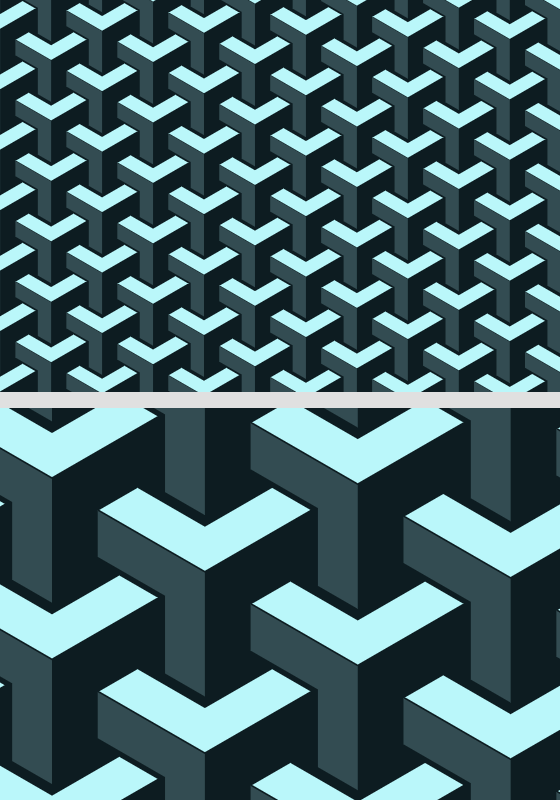
Top, the full canvas; bottom, a detail of the centre.
A Shadertoy shader for this pattern:

```glsl
// Interlocking three-armed blocks in isometric view, on a skewed lattice.
// Each visible face is one chevron distance function, turned by 120 degrees;
// the right-hand faces share the dark ground colour.

const float COS30 = 0.8660254;

// Lengths in canvas heights
const float COLUMN_STEP = 0.1300;   // distance between columns
const float COLUMN_RISE = 0.0745;   // rise from one column to the next
const float ROW_STEP    = 0.1542;   // distance between rows
const float ARM_LENGTH  = 0.1052;
const float ARM_WIDTH   = 0.0391;
const float SEAM_WIDTH  = 0.0014;   // dark line below the top face
const vec2  FIRST_BLOCK = vec2(0.1304, 0.8454);

const vec3 DARK  = vec3(0.05, 0.11, 0.13);
const vec3 SLATE = vec3(0.20, 0.30, 0.32);
const vec3 ICE   = vec3(0.73, 0.97, 0.98);

// V shape opening upward with its tip at the origin; seam trims the lower edge
float chevron(vec2 p, float len, float width, float seam) {
    vec2 q = vec2(abs(p.x), p.y);
    float across = dot(q, vec2(-0.5, COS30));
    float along = dot(q, vec2(0.5, COS30));
    float band = max(seam - across, across - width * COS30);
    return max(band, along - len * COS30);
}

// Clockwise turn by 120 degrees
vec2 turnThird(vec2 p) {
    return vec2(-0.5 * p.x + COS30 * p.y, -COS30 * p.x - 0.5 * p.y);
}

// Centre of the block at an integer lattice index
vec2 blockCentre(vec2 index) {
    return vec2(index.x * COLUMN_STEP, index.x * COLUMN_RISE + index.y * ROW_STEP);
}

// Lattice index of the block nearest to p
vec2 nearestBlock(vec2 p) {
    float column = round(p.x / COLUMN_STEP);
    return vec2(column, round((p.y - column * COLUMN_RISE) / ROW_STEP));
}

// Distances to the closest top face (x) and left face (y)
vec2 blockFaces(vec2 p) {
    vec2 home = nearestBlock(p);
    vec2 faces = vec2(1e3);
    for (int i = -1; i <= 1; i++) {
        for (int j = -1; j <= 1; j++) {
            vec2 q = p - blockCentre(home + vec2(i, j));
            float top = chevron(q, ARM_LENGTH, ARM_WIDTH, SEAM_WIDTH);
            float left = chevron(turnThird(q), ARM_LENGTH, ARM_WIDTH, 0.0);
            faces = min(faces, vec2(top, left));
        }
    }
    return faces;
}

// Antialiased fill for a signed distance
float coverage(float dist, float pixel) {
    return clamp(0.5 - dist / pixel, 0.0, 1.0);
}

void mainImage(out vec4 fragColor, in vec2 fragCoord) {
    float pixel = 1.0 / iResolution.y;
    vec2 faces = blockFaces(fragCoord * pixel - FIRST_BLOCK);

    vec3 color = mix(DARK, SLATE, coverage(faces.y, pixel));
    color = mix(color, ICE, coverage(faces.x, pixel));
    fragColor = vec4(color, 1.0);
}
```
